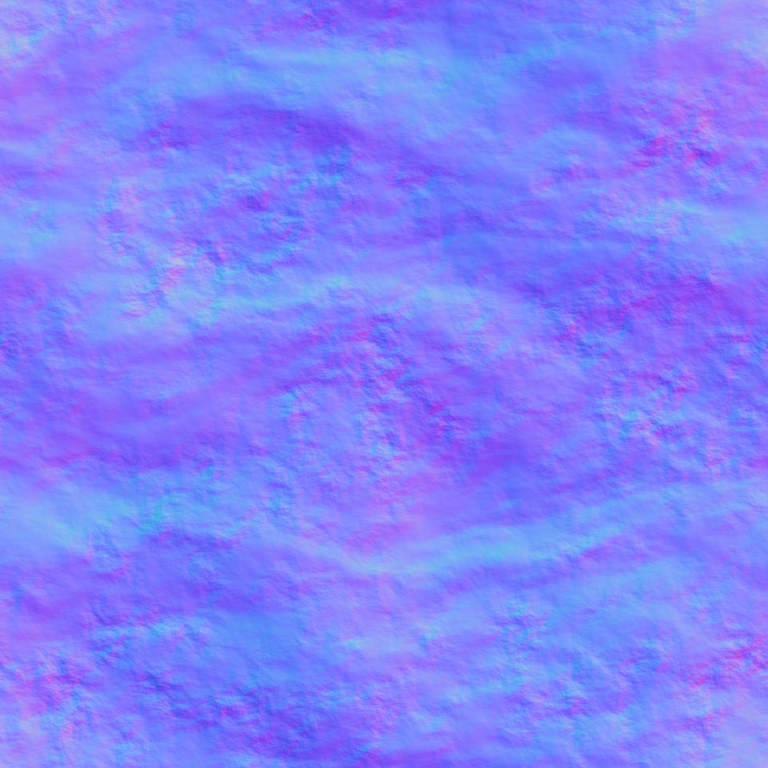
Give the GLSL for this texture map, as a three.js fragment shader.

```glsl
// Tangent-space normal map of a weathered, softly layered rock face.
// Slopes of tiling gradient noise are summed: broad sideways-stretched swells,
// fine patchy grain and a few soft ledges, then packed as a unit normal.

varying vec2 vUv;

const float TAU = 6.2831853;

// Random unit vector for a lattice cell, wrapped so the surface tiles.
vec2 cellGradient(vec2 cell, vec2 period, float seed) {
  vec2 c = mod(cell, period) + seed * vec2(1.0, 1.7);
  vec3 q = fract(c.xyx * vec3(0.1031, 0.1030, 0.0973));
  q += dot(q, q.yzx + 33.33);
  float angle = TAU * fract((q.x + q.y) * q.z);
  return vec2(cos(angle), sin(angle));
}

// Gradient noise: x holds the value, yz its derivative in cell units.
vec3 noiseSlope(vec2 uv, vec2 freq, float seed) {
  vec2 p = uv * freq;
  vec2 cell = floor(p);
  vec2 f = p - cell;
  vec2 u = f * f * f * (f * (f * 6.0 - 15.0) + 10.0);
  vec2 du = 30.0 * f * f * (f * (f - 2.0) + 1.0);

  vec2 ga = cellGradient(cell, freq, seed);
  vec2 gb = cellGradient(cell + vec2(1.0, 0.0), freq, seed);
  vec2 gc = cellGradient(cell + vec2(0.0, 1.0), freq, seed);
  vec2 gd = cellGradient(cell + vec2(1.0, 1.0), freq, seed);
  float a = dot(ga, f);
  float b = dot(gb, f - vec2(1.0, 0.0));
  float c = dot(gc, f - vec2(0.0, 1.0));
  float d = dot(gd, f - vec2(1.0, 1.0));

  float k = a - b - c + d;
  float value = a + u.x * (b - a) + u.y * (c - a) + u.x * u.y * k;
  vec2 slope = ga + u.x * (gb - ga) + u.y * (gc - ga)
             + u.x * u.y * (ga - gb - gc + gd)
             + du * (u.yx * k + vec2(b, c) - a);
  return vec3(value, slope);
}

// Sum of slopes over octaves; gain is the slope kept per doubling.
vec2 layeredSlope(vec2 uv, vec2 freq, float gain, float seed) {
  vec2 sum = vec2(0.0);
  float weight = 1.0;
  for (int i = 0; i < 4; i++) {
    sum += weight * noiseSlope(uv, freq, seed + 17.0 * float(i)).yz;
    freq *= 2.0;
    weight *= gain;
  }
  return sum;
}

// Bends the coordinates so that swells do not follow the lattice.
vec2 warp(vec2 uv, vec2 freq, float amount, float seed) {
  float dx = noiseSlope(uv, freq, seed).x;
  float dy = noiseSlope(uv, freq, seed + 9.0).x;
  return uv + amount * vec2(dx, dy);
}

// One-sided steps: a rounded lip that fades out to one side.
vec2 ledgeSlope(vec2 uv, vec2 freq, float seed) {
  vec3 n = noiseSlope(uv, freq, seed);
  float lip = smoothstep(0.0, 0.04, n.x) * exp(-14.0 * max(n.x, 0.0));
  float broken = smoothstep(0.05, 0.35, noiseSlope(uv, freq + 1.0, seed + 5.0).x);
  return n.yz * lip * broken;
}

// Grain strength: varies between a low and a high value in patches.
float patchiness(vec2 uv, vec2 freq, float low, float high, float seed) {
  return mix(low, high, smoothstep(-0.35, 0.45, noiseSlope(uv, freq, seed).x));
}

void main() {
  vec2 bent = warp(vUv, vec2(3.0, 4.0), 0.09, 3.0);
  bent = warp(bent, vec2(10.0, 12.0), 0.024, 41.0);

  // Broad swells, stretched sideways
  vec2 slope = 0.2 * vec2(0.58, 1.0)
             * layeredSlope(bent, vec2(2.0, 4.0), 0.7, 11.0);

  // Fine pitted grain, rough in some patches and worn smooth in others
  float roughness = patchiness(bent, vec2(4.0, 5.0), 0.6, 1.3, 71.0)
                  * patchiness(vUv, vec2(17.0, 19.0), 0.6, 1.5, 59.0);
  vec2 grainUv = warp(vUv, vec2(23.0, 25.0), 0.005, 83.0);
  slope += 0.084 * roughness * layeredSlope(grainUv, vec2(30.0, 34.0), 0.82, 97.0);

  // Scattered ledges
  slope -= 0.16 * ledgeSlope(bent, vec2(3.0, 5.0), 131.0);

  // Slight lean: downward faces turn a little to the right
  slope += vec2(0.012 - 0.08 * slope.y, 0.012);

  // Soft limit on steepness, then pack the unit normal
  slope /= sqrt(1.0 + 0.6 * dot(slope, slope));
  float height = sqrt(max(1.0 - dot(slope, slope), 0.0));
  vec3 normal = vec3(slope, height);
  gl_FragColor = vec4(0.5 + 0.5 * normal - vec3(0.0, 0.0, 0.004), 1.0);
}
```
